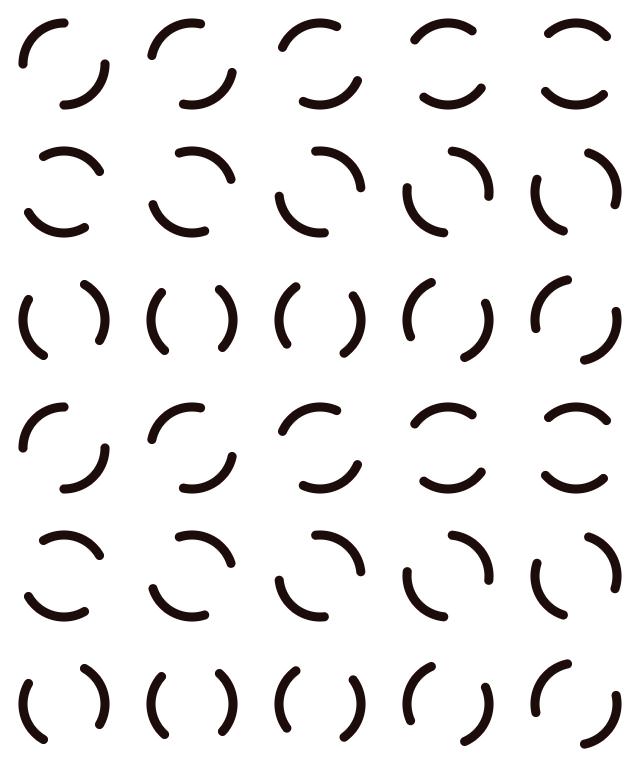
Write a Shadertoy shader that draws this pattern.

```glsl
// Grid of broken rings: each cell holds two opposite round-capped quarter arcs.
// Reading left to right and top to bottom, every ring turns clockwise by a fixed
// step, so the sequence closes after three rows. Drawn with an arc distance function.

#define COLUMNS 5.0
#define ROWS 6.0
#define RING_RADIUS 0.3203      // in cell widths
#define HALF_STROKE 0.0355      // in cell widths
#define ARC_HALF_ANGLE 45.0     // degrees
#define START_ANGLE 135.0       // degrees, axis of the first ring
#define TURN_PER_CELL 12.0      // degrees, clockwise
#define INK vec3(0.11, 0.05, 0.04)
#define PAPER vec3(1.0)

// Rotates p so that the direction at the given angle lands on the x axis.
vec2 alignToAxis(vec2 p, float angle) {
    float c = cos(angle), s = sin(angle);
    return vec2(c * p.x + s * p.y, c * p.y - s * p.x);
}

// Signed distance to a pair of round-capped arcs facing +x and -x.
float arcPairDistance(vec2 p) {
    p = abs(p); // folds both arcs and their mirrored halves together
    float halfAngle = radians(ARC_HALF_ANGLE);
    vec2 tip = vec2(cos(halfAngle), sin(halfAngle));
    bool withinArc = p.y * tip.x <= p.x * tip.y;
    float centreLine = withinArc ? abs(length(p) - RING_RADIUS)
                                 : length(p - RING_RADIUS * tip);
    return centreLine - HALF_STROKE;
}

void mainImage(out vec4 fragColor, in vec2 fragCoord) {
    // Square cells, sized by the canvas height and centred
    float pixel = ROWS / iResolution.y;
    vec2 grid = (fragCoord - 0.5 * iResolution.xy) * pixel + 0.5 * vec2(COLUMNS, ROWS);
    vec2 cell = floor(grid);
    vec2 local = fract(grid) - 0.5;

    // Reading-order index sets the turn of each ring
    float index = (ROWS - 1.0 - cell.y) * COLUMNS + cell.x;
    float angle = radians(START_ANGLE - TURN_PER_CELL * index);
    float dist = arcPairDistance(alignToAxis(local, angle));

    // One-pixel antialiased edge
    float coverage = clamp(0.5 - dist / pixel, 0.0, 1.0);
    fragColor = vec4(mix(PAPER, INK, coverage), 1.0);
}
```
